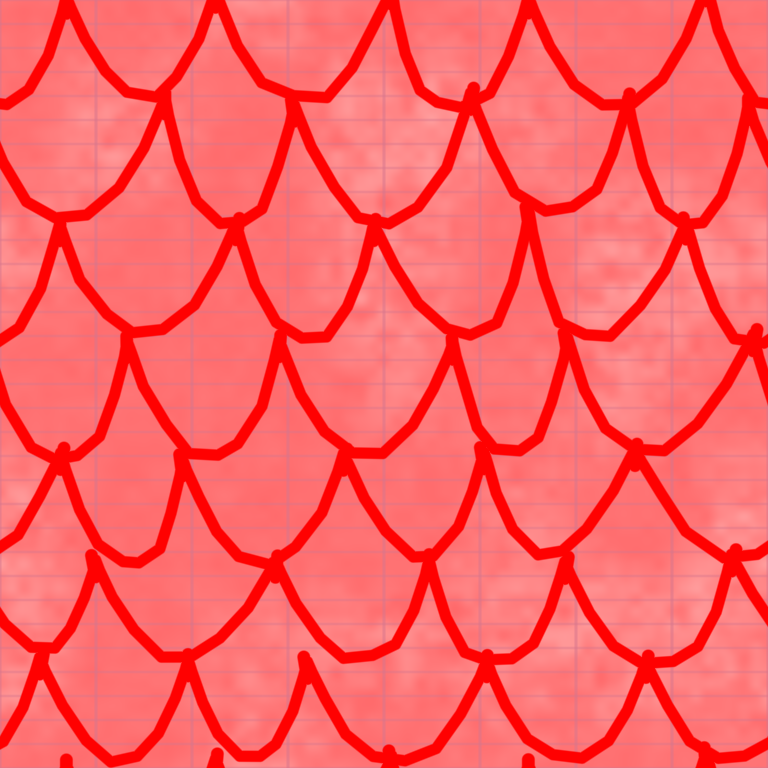
A WebGL 2 fragment shader for this pattern:

```glsl
#version 300 es
precision highp float;
// Hand-drawn red fish scales, 5 across and 7 down, over mottled pink ruled paper.
// Each scale is a polyline bowl hung between two jittered peaks; every row shifts
// by 3/7 of a scale so that seven rows wrap exactly.
uniform vec2 u_resolution;
out vec4 fragColor;

const vec2 SCALES = vec2(5.0, 7.0);

vec2 hash2(vec2 p) {
    vec3 q = fract(p.xyx * vec3(0.1031, 0.1030, 0.0973));
    q += dot(q, q.yzx + 33.33);
    return fract((q.xx + q.yz) * q.zy);
}

// Value noise that wraps after `cells` lattice steps
float wrapNoise(vec2 uv, float cells) {
    vec2 p = uv * cells, i = floor(p), f = fract(p);
    f = f * f * (3.0 - 2.0 * f);
    vec2 a = mod(i, cells), b = mod(i + 1.0, cells);
    return mix(mix(hash2(a + cells).x, hash2(vec2(b.x, a.y) + cells).x, f.x),
               mix(hash2(vec2(a.x, b.y) + cells).x, hash2(b + cells).x, f.x), f.y);
}

float segmentDistance(vec2 p, vec2 a, vec2 b) {
    vec2 ab = b - a;
    return length(p - a - ab * clamp(dot(p - a, ab) / max(dot(ab, ab), 1e-8), 0.0, 1.0));
}

float rowTop(float row) {
    return (row + 0.02 + 0.12 * cos(6.28319 * (row - 4.1) / 7.0)) / SCALES.y;
}

float rowShift(float row) {
    return 0.53 + mod(row, SCALES.y) * 3.0 / 7.0;
}

vec2 peak(vec2 cell) {
    vec2 jitter = hash2(mod(cell, SCALES) + 11.0) - 0.5;
    return vec2((cell.x + rowShift(cell.y) + 0.32 * jitter.x) / SCALES.x,
                rowTop(cell.y) + 0.018 * jitter.y);
}

// Distance to one bowl and the short stem on its left peak
float scaleDistance(vec2 p, vec2 cell) {
    vec2 left = peak(cell), right = peak(cell + vec2(1.0, 0.0));
    vec2 id = mod(cell, SCALES);
    vec2 roundness = mix(vec2(1.6), vec2(3.2), hash2(id + 37.0));
    vec2 sag = hash2(id + 71.0) - 0.5;
    float bottom = rowTop(cell.y + 1.0) + 0.016 * sag.y;

    vec2 stemTop = left + vec2(0.012 * sag.x, -0.006);
    float d = segmentDistance(p, stemTop, left + vec2(0.0, 0.022)) - 0.001;

    vec2 previous = left;
    for (int j = 1; j <= 9; j++) {
        float s = -cos(3.14159 * float(j) / 9.0);
        float inner = 1.0 - s * s;
        float rise = pow(abs(s), s < 0.0 ? roundness.x : roundness.y);
        vec2 point = vec2(mix(left.x, right.x, 0.5 + 0.5 * s) + 0.035 * sag.x * inner,
                          mix(bottom, s < 0.0 ? left.y : right.y, rise));
        point += (hash2(id + float(j) * 13.0) - 0.5) * 0.009 * inner;
        d = min(d, segmentDistance(p, previous, point));
        previous = point;
    }
    return d;
}

// Soft line centred on whole numbers of x
float ruledLine(float x, float count, float halfWidth) {
    float d = abs(fract(x * count + 0.5) - 0.5) / count;
    return 1.0 - smoothstep(0.3 * halfWidth, 1.6 * halfWidth, d);
}

void main() {
    vec2 uv = gl_FragCoord.xy / u_resolution;
    vec2 p = vec2(uv.x, 1.0 - uv.y); // rows are counted downward

    // Mottled wash, stronger in some broad patches
    float patchiness = smoothstep(0.2, 0.8, wrapNoise(uv, 6.0));
    float mottle = 0.5 * wrapNoise(uv, 34.0) + 0.3 * wrapNoise(uv, 64.0)
                 + 0.2 * wrapNoise(uv, 17.0);
    float light = mix(0.12, 0.48, patchiness) + (mottle - 0.5) * mix(0.3, 1.3, patchiness);
    vec3 color = mix(vec3(1.0, 0.415, 0.42), vec3(1.0, 0.62, 0.62), clamp(light, 0.0, 1.0));

    // Faint ruled paper
    vec3 ruleColor = vec3(0.84, 0.46, 0.55);
    color = mix(color, ruleColor, 0.42 * ruledLine(p.y, 32.0, 0.0017));
    color = mix(color, ruleColor, 0.55 * ruledLine(p.x, 8.0, 0.0021));

    // Nearest brush stroke among the neighbouring scales
    float d = 1.0;
    float baseRow = floor(p.y * SCALES.y);
    for (int r = -1; r <= 1; r++) {
        float row = baseRow + float(r);
        float column = floor(p.x * SCALES.x - rowShift(row));
        for (int c = -1; c <= 1; c++)
            d = min(d, scaleDistance(p, vec2(column + float(c), row)));
    }
    float soft = max(0.0013, 0.8 / u_resolution.y);
    float stroke = 1.0 - smoothstep(-soft, soft, d - 0.0073);
    color = mix(color, vec3(1.0, 0.005, 0.005), stroke);

    fragColor = vec4(color, 1.0);
}
```
